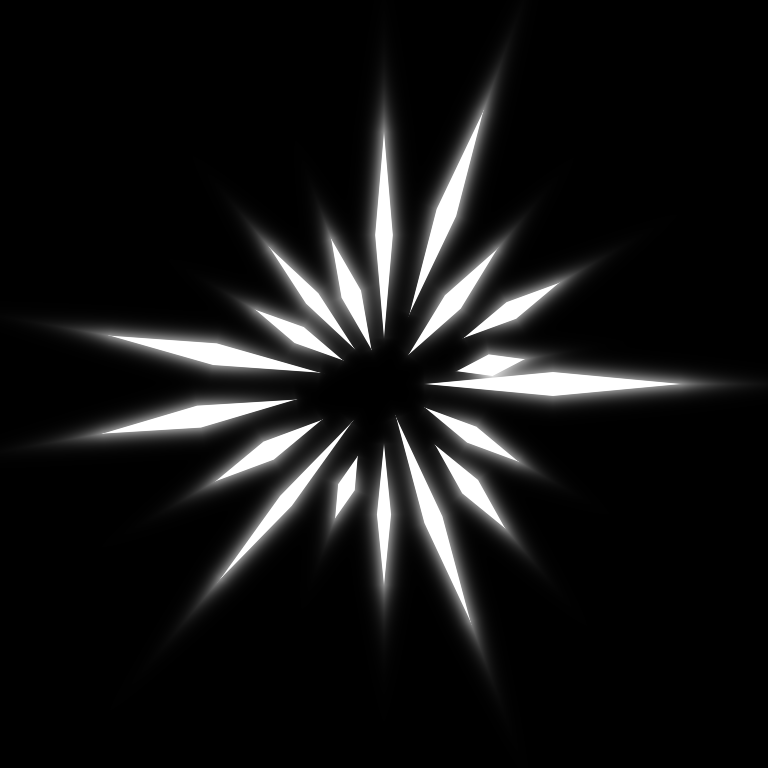
Write a Shadertoy shader that draws this background.

```glsl
// A burst of white diamond shards around a dark centre, each with a soft outward glow.

const int SHARDS = 18;

// Inner and outer radius of each shard, counter-clockwise from the right
const vec2 SPAN[SHARDS] = vec2[SHARDS](
    vec2(.053, .387), vec2(.096, .186), vec2(.120, .263),
    vec2(.050, .229), vec2(.098, .377), vec2(.060, .328),
    vec2(.048, .201), vec2(.060, .231), vec2(.062, .193),
    vec2(.085, .362), vec2(.117, .372), vec2(.094, .253),
    vec2(.066, .331), vec2(.100, .186), vec2(.078, .262),
    vec2(.047, .329), vec2(.104, .245), vec2(.062, .202));

// Half width of each shard at its middle
const float WIDTH[SHARDS] = float[SHARDS](
    .0156, .0143, .0125, .0135, .0135, .0115, .0135, .0105, .0120,
    .0143, .0145, .0135, .0100, .0115, .0092, .0125, .0135, .0120);

// Signed distance to the edges of a diamond with the given half axes
float diamond(vec2 p, vec2 axes) {
    p = abs(p);
    return (p.x * axes.y + p.y * axes.x - axes.x * axes.y) / length(axes);
}

// Halo beside the shard, weak at its root and trailing off past its tip
float shardGlow(vec2 p, vec2 span, float width) {
    float middle = 0.5 * (span.x + span.y);
    float halfLength = 0.5 * (span.y - span.x);
    float profile = width * max(1.0 - abs(p.x - middle) / halfLength, 0.0);
    float side = max(abs(p.y) - profile, 0.0);
    float root = mix(0.2, 1.0, smoothstep(span.x, middle, p.x))
               * exp(-max(span.x - p.x, 0.0) / 0.006);
    float trail = exp(-max(p.x - span.y, 0.0) / (0.12 * span.y));
    return 0.55 * root * trail * exp(-pow(side / 0.0105, 1.3));
}

void mainImage(out vec4 fragColor, in vec2 fragCoord) {
    float scale = min(iResolution.x, iResolution.y);
    vec2 p = (fragCoord - 0.5 * iResolution.xy) / scale;
    float pixel = 1.0 / scale;
    float solid = 0.0;
    float glow = 0.0;

    for (int i = 0; i < SHARDS; i++) {
        // Rotate so the shard lies along the x axis
        float angle = radians(max(20.0 * float(i) - 10.0, 0.0));
        vec2 dir = vec2(cos(angle), sin(angle));
        vec2 q = vec2(dot(p, dir), dir.x * p.y - dir.y * p.x);

        vec2 span = SPAN[i];
        vec2 axes = vec2(0.5 * (span.y - span.x), WIDTH[i]);
        float d = diamond(q - vec2(0.5 * (span.x + span.y), 0.0), axes);
        solid = max(solid, 1.0 - smoothstep(-0.6 * pixel, 0.6 * pixel, d));
        glow += shardGlow(q, span, WIDTH[i]);
    }

    fragColor = vec4(vec3(mix(min(glow, 1.0), 1.0, solid)), 1.0);
}
```
